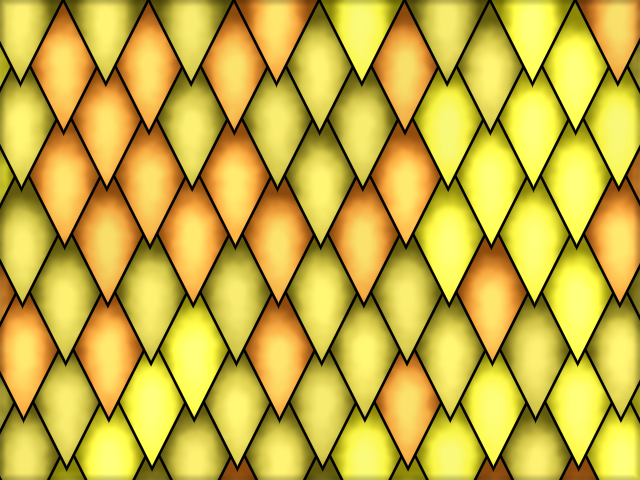
A Shadertoy shader for this pattern:

```glsl
// Overlapping pointed scales in staggered rows, each coloured amber, lemon or olive.
// Rows are painted from the bottom up, so every V-shaped tip overlaps the row below;
// an egg-shaped falloff, bent by gradient noise, lights each scale from within.

const float PITCH = 0.17778;       // width of one scale; 7.5 fit across a 4:3 canvas
const float ROW_STEP = 0.1215;     // distance between rows of tips
const float SLOPE = 0.505;         // half width gained per unit above the tip
const float HALF_LINE = 0.0027;
const int LAST_ROW = 9;

float hash(vec2 p) {
    vec3 q = fract(p.xyx * vec3(0.1031, 0.1030, 0.0973));
    q += dot(q, q.yzx + 33.33);
    return fract((q.x + q.y) * q.z);
}

vec2 gradient(vec2 cell) {
    float angle = 6.28318 * hash(cell + 17.0);
    return vec2(cos(angle), sin(angle));
}

float gradientNoise(vec2 p) {
    vec2 i = floor(p), f = p - i;
    vec2 u = f * f * f * (f * (f * 6.0 - 15.0) + 10.0);
    vec2 e = vec2(1.0, 0.0);
    float low = mix(dot(gradient(i), f), dot(gradient(i + e.xy), f - e.xy), u.x);
    float high = mix(dot(gradient(i + e.yx), f - e.yx), dot(gradient(i + 1.0), f - 1.0), u.x);
    return mix(low, high, u.y);
}

// Height of a row's tips; spacing tightens slightly at the outer rows
float tipHeight(float row) {
    float t = row - 3.5;
    float u = clamp(t / 3.5, -1.0, 1.0);
    return 0.424 - ROW_STEP * t + 0.0246 * u * u * u * u * u;
}

// Signed distance to the V outline, positive inside; p is measured from the tip
float scaleDistance(vec2 p) {
    return (SLOPE * p.y - abs(p.x)) / sqrt(1.0 + SLOPE * SLOPE);
}

// Egg-shaped radius: 0 at the bright heart, about 1 at the rim
float eggRadius(vec2 p, float heart) {
    float y = p.y - heart;
    return length(vec2(p.x / 0.060, y / (y > 0.0 ? 0.087 : 0.19)));
}

vec3 scaleColor(float r, float kind, float tone) {
    vec3 shade = vec3(0.38, 0.35, 0.05);
    vec3 body = vec3(0.79, 0.74, 0.25);
    vec3 glow = vec3(1.00, 0.95, 0.45);
    if (kind < 0.30) {             // amber
        shade = vec3(0.55, 0.29, 0.05);
        body = vec3(0.97, 0.62, 0.22);
        glow = vec3(1.00, 0.90, 0.43);
    } else if (kind < 0.68) {      // lemon
        shade = vec3(0.54, 0.52, 0.03);
        body = vec3(1.00, 0.98, 0.23);
        glow = vec3(1.00, 1.00, 0.48);
    }
    vec3 color = mix(shade, body, 1.0 - smoothstep(0.60, 1.22, r));
    color = mix(color, glow, 1.0 - smoothstep(0.15, 0.88, r));
    return color * tone;
}

void mainImage(out vec4 fragColor, in vec2 fragCoord) {
    vec2 uv = fragCoord / iResolution.y;
    float aspect = iResolution.x / iResolution.y;
    float pixel = 0.7 / iResolution.y;
    float smudge = 0.11 * gradientNoise(uv * 24.0) + 0.06 * gradientNoise(uv * 51.0);
    vec3 color = vec3(0.0);

    // Paint lower rows first, then the rows that overlap them
    for (int i = LAST_ROW; i >= 0; i--) {
        float row = float(i);
        float x = uv.x / PITCH - 0.24 - 0.006 * row - 0.5 * mod(row, 2.0);
        float column = floor(x + 0.5);
        vec2 p = vec2((x - column) * PITCH, uv.y - tipHeight(row));
        vec2 id = vec2(column + 11.0, row + 5.0);

        float d = scaleDistance(p);
        float heart = 0.142 + 0.016 * (hash(id + 31.0) - 0.5);
        float tone = 0.97 + 0.06 * hash(id + 53.0);
        vec3 fill = scaleColor(eggRadius(p, heart) + smudge, hash(id), tone);

        // Black outline straddles the edge of the filled scale
        fill *= smoothstep(-pixel, pixel, d - HALF_LINE);
        color = mix(color, fill, smoothstep(-pixel, pixel, d + HALF_LINE));
    }

    // Faint darkening along the canvas border
    vec2 margin = min(uv, vec2(aspect, 1.0) - uv);
    color *= mix(0.78, 1.0, smoothstep(0.0, 0.016, min(margin.x, margin.y)));
    fragColor = vec4(clamp(color, 0.0, 1.0), 1.0);
}
```
